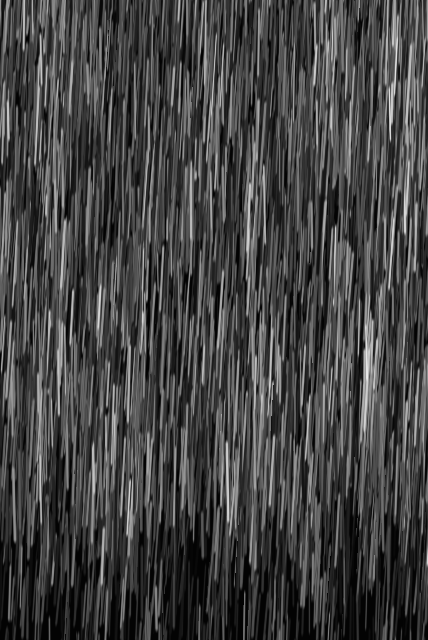
Give the GLSL for this texture, as a Shadertoy shader.

```glsl
#define LAYERS 28
#define COLUMN_WIDTH 0.0105
#define ROW_LENGTH 0.150
#define HALF_WIDTH 0.0018
#define EDGE_SOFTNESS 0.0014
#define MEAN_SLOPE 0.045
#define SLOPE_SPREAD 0.15
#define DENSITY 0.52
#define ROOT_DENSITY 0.19
#define OPACITY 0.90
#define DARK_TONE 0.05
#define LIGHT_TONE 0.84

float hash(vec2 p) {
    return fract(sin(dot(p, vec2(127.1, 311.7))) * 43758.5453);
}

float valueNoise(vec2 p) {
    vec2 cell = floor(p);
    vec2 f = fract(p);
    f = f * f * (3.0 - 2.0 * f);
    float low = mix(hash(cell), hash(cell + vec2(1, 0)), f.x);
    float high = mix(hash(cell + vec2(0, 1)), hash(cell + vec2(1, 1)), f.x);
    return mix(low, high, f.y);
}

// Tall, narrow tufts that vary the light and the density
float tuftNoise(vec2 p) {
    p.x -= MEAN_SLOPE * p.y;
    return 0.55 * valueNoise(p * vec2(30.0, 4.5))
         + 0.45 * valueNoise(p * vec2(80.0, 8.0) + 17.0);
}

// One layer of sheared columns: x is the tone, y is the coverage
vec2 strandLayer(vec2 p, float layer) {
    float slope = MEAN_SLOPE + SLOPE_SPREAD * (hash(vec2(layer, 3.7)) - 0.5);
    float shift = hash(vec2(layer, 8.3));
    float x = (p.x - slope * (p.y - 0.5)) / COLUMN_WIDTH + shift;
    float column = floor(x);
    float rowShift = hash(vec2(column, layer + 41.0));
    float y = p.y / ROW_LENGTH + rowShift;
    float row = floor(y);

    // Random traits of the strand in this cell
    vec2 id = vec2(column + layer * 13.7, row + layer * 5.3);
    float presence = hash(id);
    float tone = hash(id + 19.1);
    float sway = hash(id + 37.7) - 0.5;
    float size = hash(id + 53.9);
    float jitter = hash(id + 71.3) - 0.5;

    // Distances across and along the strand, which narrows at its tips
    float along = (fract(y) - 0.5) * ROW_LENGTH;
    float center = jitter * 0.0024 + sway * 0.022 * along;
    float across = abs((fract(x) - 0.5) * COLUMN_WIDTH - center);
    float halfLength = ROW_LENGTH * mix(0.22, 0.49, hash(id + 97.1));
    float tip = smoothstep(0.0, 0.010, halfLength - abs(along));
    float halfWidth = HALF_WIDTH * mix(0.6, 1.3, size) * mix(0.7, 1.0, tip);
    float cover = tip * smoothstep(-EDGE_SOFTNESS, EDGE_SOFTNESS, halfWidth - across);

    // Strands thin out and dim towards a ragged lower border
    float middleY = (row + 0.5 - rowShift) * ROW_LENGTH;
    float tuft = tuftNoise(vec2(p.x - slope * (p.y - middleY), middleY));
    float fullness = smoothstep(0.0, 0.30, middleY + 0.26 * (tuft - 0.5));
    float density = mix(ROOT_DENSITY, DENSITY, fullness) * mix(0.7, 1.2, tuft);
    cover *= step(presence, density);

    // Rounded shading: a bright core and a dark rim
    float core = 1.0 - smoothstep(0.4, 1.5, across / halfWidth);
    float depth = mix(0.25, 1.0, layer / float(LAYERS - 1));
    tone = mix(DARK_TONE, LIGHT_TONE, tone) * mix(0.5, 1.0, core);
    tone *= depth * mix(0.68, 1.30, tuft) * mix(0.75, 1.0, fullness);
    return vec2(tone, cover * OPACITY);
}

void mainImage(out vec4 fragColor, in vec2 fragCoord) {
    vec2 p = fragCoord / iResolution.y;
    float grey = 0.01;

    // Paint from the back to the front
    for (int i = 0; i < LAYERS; i++) {
        vec2 strand = strandLayer(p, float(i));
        grey = mix(grey, strand.x, strand.y);
    }
    fragColor = vec4(vec3(grey), 1.0);
}
```
